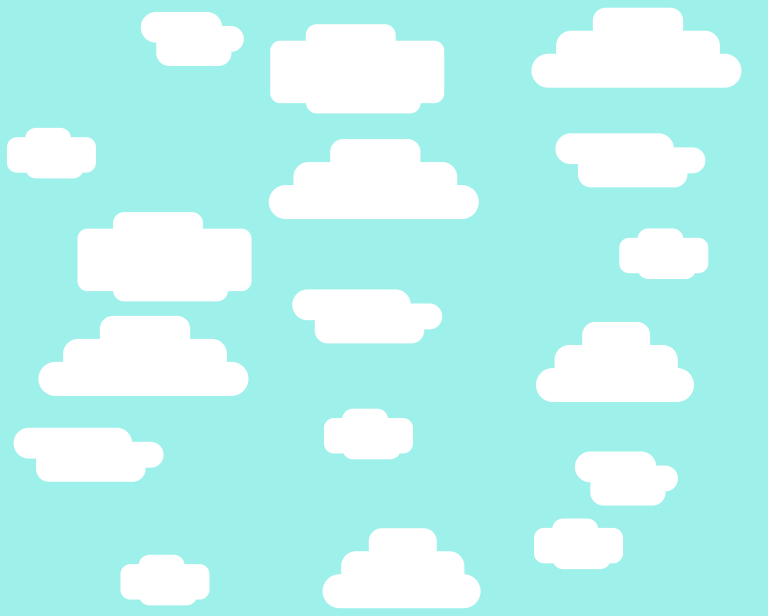
Give the GLSL for this pattern, as a Shadertoy shader.

```glsl
// Flat white clouds built from rounded boxes, scattered over a turquoise sky.
#define SKY vec3(0.62, 0.94, 0.92)
#define CLOUD vec3(1.0)
#define SPAN 768.0      // canvas width in design units
#define COLUMNS 3.0
#define GAP 8.0         // least space between neighbouring clouds
#define SEED 4.0

vec2 hash2(float n) {
    vec2 q = fract(vec2(n + SEED) * vec2(0.1031, 0.1137) + vec2(0.31, 0.73));
    q += dot(q, q.yx + 33.33);
    return fract((q.x + q.y) * q.yx * vec2(7.31, 9.17));
}

float roundBox(vec2 p, vec2 halfSize, float radius) {
    radius = min(radius, min(halfSize.x, halfSize.y));
    vec2 q = abs(p) - halfSize + radius;
    return length(max(q, 0.0)) + min(max(q.x, q.y), 0.0) - radius;
}

// Box placed by fractions of the cloud's half size s.
float part(vec2 p, vec2 s, vec2 centre, vec2 extent, float radius) {
    return roundBox(p - centre * s, extent * s, radius);
}

// Wide body with a bump above and below.
float blockCloud(vec2 p, vec2 s) {
    float d = part(p, s, vec2(0.0, -0.07), vec2(1.0, 0.70), 10.0);
    d = min(d, part(p, s, vec2(-0.075, 0.5), vec2(0.517, 0.5), 11.0));
    return min(d, part(p, s, vec2(0.07, -0.5), vec2(0.66, 0.5), 11.0));
}

// Three steps narrowing upward.
float steppedCloud(vec2 p, vec2 s) {
    float d = part(p, s, vec2(0.0, -0.575), vec2(1.0, 0.425), 17.0);
    d = min(d, part(p, s, vec2(0.015, -0.04), vec2(0.78, 0.465), 15.0));
    return min(d, part(p, s, vec2(0.015, 0.5), vec2(0.43, 0.5), 13.0));
}

// Long pill with a low base and a stub on the right.
float driftingCloud(vec2 p, vec2 s) {
    float d = part(p, s, vec2(-0.21, 0.43), vec2(0.79, 0.57), 15.5);
    d = min(d, part(p, s, vec2(0.4, 0.0), vec2(0.6, 0.48), 13.0));
    return min(d, part(p, s, vec2(0.03, -0.28), vec2(0.73, 0.72), 13.0));
}

// Half size of each kind: 5 small, 3 long, 2 short, 3 broad, 2 narrow, 2 large.
vec2 cloudSize(int kind) {
    if (kind < 5) return vec2(44.5, 25.3);
    if (kind < 8) return vec2(75.0, 27.0);
    if (kind < 10) return vec2(51.5, 27.0);
    if (kind < 13) return vec2(105.0, 40.0);
    if (kind < 15) return vec2(79.0, 40.0);
    return vec2(87.0, 44.6);
}

float cloudShape(int kind, vec2 p, vec2 s) {
    if (kind >= 5 && kind < 10) return driftingCloud(p, s);
    if (kind >= 10 && kind < 15) return steppedCloud(p, s);
    return blockCloud(p, s);
}

void mainImage(out vec4 fragColor, in vec2 fragCoord) {
    float pixel = SPAN / iResolution.x;
    vec2 p = fragCoord * pixel;
    vec2 canvas = iResolution.xy * pixel;

    // The middle column has fewer, taller cells, so rows do not line up.
    float column = floor(p.x * COLUMNS / canvas.x);
    float rows = column == 1.0 ? 5.0 : 6.0;
    vec2 cell = canvas / vec2(COLUMNS, rows);
    float row = floor(p.y / cell.y);

    // Shuffle the 17 clouds over the cells.
    int index = int(column * 6.0 + row) - (column == 2.0 ? 1 : 0);
    int kind = (index * 5) % 17;

    // Move each cloud freely inside its cell.
    vec2 size = cloudSize(kind);
    vec2 slack = max(cell - 2.0 * size - GAP, 0.0);
    vec2 centre = (vec2(column, row) + 0.5) * cell + (hash2(float(index)) - 0.5) * slack;

    float d = cloudShape(kind, p - centre, size);
    float cover = clamp(0.5 - d / pixel, 0.0, 1.0);
    fragColor = vec4(mix(SKY, CLOUD, cover), 1.0);
}
```
